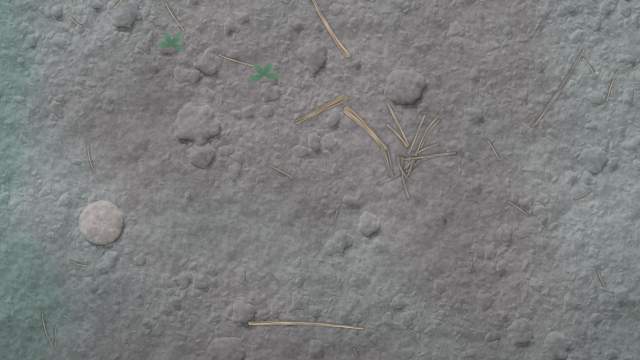
Write a Shadertoy shader that draws this texture.

```glsl
// Dry cloddy soil with straw litter, small seedlings and one pale stone.

const vec2 LIGHT = vec2(-0.45, 0.89);
const float SOFT = 0.0025;
const vec2 STONE = vec2(0.282, 0.38);
const vec3 WARM_SOIL = vec3(0.482, 0.468, 0.474);
const vec3 COOL_SOIL = vec3(0.5, 0.523, 0.521);
const vec3 TEAL = vec3(0.43, 0.515, 0.492);
const vec3 STRAW = vec3(0.68, 0.61, 0.52);
const vec3 GREY_STRAW = vec3(0.51, 0.49, 0.47);
const vec3 LEAF = vec3(0.35, 0.52, 0.40);

vec2 hash2(vec2 p) {
    vec3 q = fract(vec3(p.xyx) * vec3(0.1031, 0.103, 0.0973));
    q += dot(q, q.yzx + 33.33);
    return fract((q.xx + q.yz) * q.zy);
}

float gradAt(vec2 cell, vec2 corner, vec2 f) {
    float a = 6.2832 * hash2(cell + corner + 71.0).x;
    return dot(vec2(cos(a), sin(a)), f - corner);
}

float gradientNoise(vec2 p) {
    vec2 i = floor(p), f = p - i;
    vec2 u = f * f * f * (f * (f * 6.0 - 15.0) + 10.0);
    float low = mix(gradAt(i, vec2(0, 0), f), gradAt(i, vec2(1, 0), f), u.x);
    float high = mix(gradAt(i, vec2(0, 1), f), gradAt(i, vec2(1, 1), f), u.x);
    return mix(low, high, u.y);
}

float fbm(vec2 p, int octaves) {
    float sum = 0.0, amp = 0.5;
    for (int i = 0; i < octaves; i++) {
        sum += amp * gradientNoise(p);
        p = mat2(1.6, 1.2, -1.2, 1.6) * p + 9.1;
        amp *= 0.5;
    }
    return sum;
}

// Clods gather in the upper part and along a low band
float clodDensity(vec2 p) {
    float band = exp(-pow((p.y - 0.14) / 0.07, 2.0));
    return 0.14 + 0.28 * smoothstep(0.55, 0.8, p.y) + 0.35 * band
         + 0.15 * smoothstep(0.9, 1.5, p.x) + 0.6 * gradientNoise(p * 4.0);
}

float dome(vec2 p, vec2 centre, float radius) {
    vec2 d = (p - centre) / radius;
    return 0.7 * radius * sqrt(max(0.0, 1.0 - dot(d, d)));
}

float clodLayer(vec2 p, float scale, float share, float seed) {
    vec2 cell = floor(p * scale);
    float h = 0.0;
    for (int k = 0; k < 9; k++) {
        vec2 id = cell + vec2(k % 3 - 1, k / 3 - 1);
        vec2 r = hash2(id + seed), jitter = hash2(id + seed + 40.0);
        vec2 centre = (id + 0.2 + 0.6 * jitter) / scale;
        if (r.x < share * clodDensity(centre))
            h = max(h, dome(p, centre, mix(0.18, 0.46, r.y * r.y) / scale));
    }
    return h;
}

float soilHeight(vec2 p) {
    vec2 w = p + 0.036 * vec2(fbm(p * 19.0, 3), fbm(p * 19.0 + 50.0, 3));
    float h = clodLayer(w, 10.0, 0.4, 3.0);
    h = max(h, clodLayer(w, 21.0, 0.9, 17.0));
    h = max(h, clodLayer(w, 45.0, 1.4, 29.0));
    h = max(h, dome(w, vec2(0.544, 0.653), 0.06));
    h = max(h, dome(w, vec2(1.127, 0.757), 0.053));
    h = max(h, dome(p, STONE, 0.062));
    return h + 0.03 * fbm(p * 14.0, 5);
}

// Bent tapering stalk with a soft shadow and lengthwise fibres
void drawStraw(inout vec3 col, vec2 p, vec2 a, vec2 b, float width, float bend, vec3 tint) {
    vec2 axis = b - a;
    float len = length(axis);
    vec2 dir = axis / len, q = p - a;
    float along = dot(q, dir), t = clamp(along / len, 0.0, 1.0);
    float side = dot(q, vec2(-dir.y, dir.x)) - bend * len * sin(3.1416 * t);
    float d = length(vec2(along - t * len, side)) - width * (1.0 - 0.5 * t);
    col *= 1.0 - 0.16 * smoothstep(0.008, 0.0, d);
    float fibre = gradientNoise(vec2(along * 25.0, side * 260.0));
    float shade = 0.97 + 0.4 * fibre - 0.1 * side / width;
    col = mix(col, tint * shade, 0.9 * smoothstep(SOFT, -SOFT * 0.4, d));
}

void drawSeedling(inout vec3 col, vec2 p, vec2 root, float size, float turn) {
    for (int i = 0; i < 4; i++) {
        float a = turn + float(i) * 1.15;
        vec2 dir = vec2(cos(a), sin(a)), q = (p - root) / size;
        float x = dot(q, dir), y = dot(q, vec2(-dir.y, dir.x));
        float t = clamp(x, 0.0, 1.0);
        float d = (length(vec2(x - t, y)) - 0.2 * sin(3.1416 * t)) * size;
        col = mix(col, LEAF * (0.8 + 0.3 * t), 0.85 * smoothstep(SOFT, -SOFT, d));
    }
}

void mainImage(out vec4 fragColor, in vec2 fragCoord) {
    vec2 p = fragCoord / iResolution.y;
    float wide = iResolution.x / iResolution.y;

    // Soil tint in broad patches, cooler towards the borders
    float edge = min(p.x, wide - p.x) + 0.3 * gradientNoise(p * 2.5);
    float cool = smoothstep(-0.1, 0.25, fbm(p * 2.2 + 4.0, 3)) * 0.6;
    vec3 col = mix(WARM_SOIL, COOL_SOIL, max(cool, smoothstep(0.5, 0.1, edge)));
    col = mix(col, TEAL, 0.85 * smoothstep(0.17, 0.0, p.x + 0.2 * gradientNoise(p * 4.0)));
    col *= 1.02 - 0.14 * smoothstep(0.4, 0.0, p.y) + 0.25 * fbm(p * 3.5, 3);

    // Stone tint, relief light, cast shadow and grain
    float stone = smoothstep(0.064, 0.056, length(p - STONE));
    col = mix(col, vec3(0.6, 0.58, 0.57), stone);
    float h = soilHeight(p);
    float slope = (soilHeight(p - LIGHT * 0.0025) - soilHeight(p + LIGHT * 0.0025)) / 0.005;
    float shadow = smoothstep(0.003, 0.024, soilHeight(p + LIGHT * 0.016) - h);
    col *= 1.015 + 0.25 * slope / (1.0 + abs(slope)) - 0.3 * shadow;
    col *= 1.0 + 0.22 * fbm(p * 65.0, 3);

    // Scattered litter
    for (int i = 0; i < 22; i++) {
        vec2 r = hash2(vec2(i, 5)), s = hash2(vec2(i, 11));
        vec2 a = r * vec2(wide, 1.0);
        float turn = 6.2832 * s.x;
        vec2 b = a + mix(0.02, 0.1, s.y * s.y) * vec2(cos(turn), sin(turn));
        drawStraw(col, p, a, b, 0.0018, 0.12 * (r.x - 0.5), mix(GREY_STRAW, STRAW, r.y));
    }

    // Tangled tuft, then the large stalks
    for (int i = 0; i < 13; i++) {
        vec2 r = hash2(vec2(i, 23)), s = hash2(vec2(i, 31));
        float turn = float(i) * 0.571 + r.x;
        vec2 a = vec2(1.135, 0.58) + 0.06 * (s - 0.5);
        vec2 b = a + mix(0.06, 0.15, r.y) * vec2(cos(turn), sin(turn));
        drawStraw(col, p, a, b, 0.0035, 0.2 * (s.x - 0.5), mix(GREY_STRAW, STRAW, s.y));
    }
    drawStraw(col, p, vec2(0.965, 0.847), vec2(0.865, 1.01), 0.006, 0.03, STRAW);
    drawStraw(col, p, vec2(0.956, 0.727), vec2(0.826, 0.66), 0.01, 0.0, STRAW * 0.85);
    drawStraw(col, p, vec2(1.069, 0.588), vec2(1.088, 0.514), 0.011, 0.0, GREY_STRAW);
    drawStraw(col, p, vec2(0.965, 0.694), vec2(1.069, 0.588), 0.01, 0.03, STRAW * 0.95);
    drawStraw(col, p, vec2(1.481, 0.653), vec2(1.62, 0.861), 0.006, -0.03, GREY_STRAW);
    drawStraw(col, p, vec2(0.694, 0.102), vec2(1.007, 0.088), 0.004, 0.02, STRAW);

    drawSeedling(col, p, vec2(0.475, 0.875), 0.042, -0.3);
    drawSeedling(col, p, vec2(0.734, 0.79), 0.045, 0.0);
    fragColor = vec4(col, 1.0);
}
```
